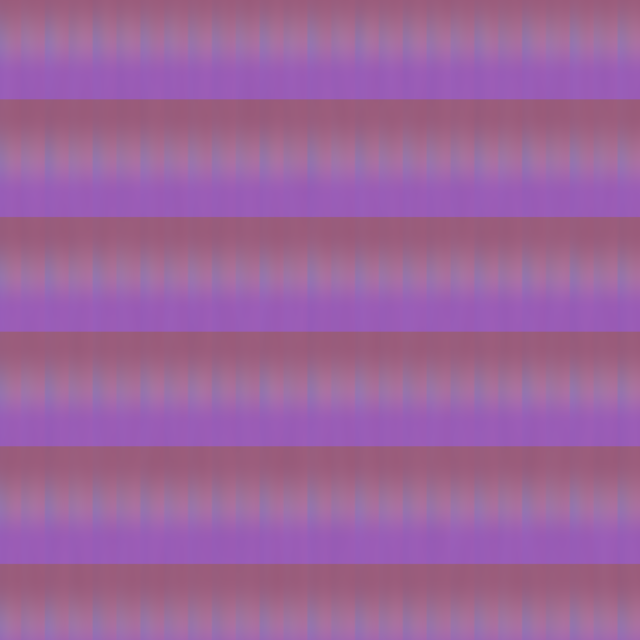
Reproduce this pattern procedurally as a WebGL 1 fragment shader.

```glsl
precision highp float;
// Soft horizontal bands fading from rose to violet, crossed by faint vertical pleats.

uniform vec2 u_resolution;

const float PI = 3.14159265;

// Layout, as fractions of the canvas
const float ROW_PERIOD = 0.1815;
const float ROW_START = 0.1565;
const float ROW_WOBBLE = 0.0024;
const float ROW_EDGE = 0.0026;
const float PLEAT_PERIOD = 0.03728;
const float PLEAT_SHIFT = 0.0028;
const float PLEAT_EDGE = 0.1;

// Uneven pleat depth: near-alternating, drifting across the width
const float BEAT_CENTER = 13.0;
const float BEAT_RATE = 1.1;
const float BEAT_DEPTH = 0.35;
const float WEAR = 0.012;

// Colours
const vec3 ROSE = vec3(0.602, 0.362, 0.485);
const vec3 VIOLET = vec3(0.602, 0.362, 0.712);
const vec3 MIDDLE_LIFT = vec3(0.032, 0.088, 0.015);
const vec3 COOL_SHIFT = vec3(-0.052, 0.004, 0.035);
const vec3 WARM_SHIFT = vec3(0.036, -0.016, -0.012);

vec2 gradient(vec2 cell) {
  float angle = 2.0 * PI * fract(sin(dot(cell, vec2(127.1, 311.7))) * 4375.85);
  return vec2(cos(angle), sin(angle));
}

float gradientNoise(vec2 p) {
  vec2 i = floor(p);
  vec2 f = p - i;
  vec2 u = f * f * f * (f * (f * 6.0 - 15.0) + 10.0);
  float a = dot(gradient(i), f);
  float b = dot(gradient(i + vec2(1.0, 0.0)), f - vec2(1.0, 0.0));
  float c = dot(gradient(i + vec2(0.0, 1.0)), f - vec2(0.0, 1.0));
  float d = dot(gradient(i + vec2(1.0, 1.0)), f - vec2(1.0, 1.0));
  return mix(mix(a, b, u.x), mix(c, d, u.x), u.y);
}

float pleatDepth(float index) {
  return 0.75 + BEAT_DEPTH * cos(PI * BEAT_RATE * (index - BEAT_CENTER));
}

// Runs from cool (negative) at the left fold to warm (positive) at the right
float pleatTone(float x) {
  float column = (x + PLEAT_SHIFT) / PLEAT_PERIOD;
  float index = floor(column);
  float s = column - index;
  float tone = mix(-pleatDepth(index), 0.9, smoothstep(0.0, 0.88, s));
  return mix(tone, -pleatDepth(index + 1.0), smoothstep(1.0 - PLEAT_EDGE, 1.0, s));
}

// Position within a row: 0 at its top, 1 at its bottom
float rowPosition(float down) {
  float row = (down - ROW_START) / ROW_PERIOD;
  return fract(row - ROW_WOBBLE / ROW_PERIOD * sin(0.5 * PI * row));
}

void main() {
  vec2 uv = gl_FragCoord.xy / u_resolution;
  float t = rowPosition(1.0 - uv.y);

  // Vertical fade with a paler middle
  float middle = smoothstep(0.12, 0.5, t) * (1.0 - smoothstep(0.5, 0.8, t));
  vec3 color = mix(ROSE, VIOLET, smoothstep(0.1, 0.82, t));
  color += MIDDLE_LIFT * middle;

  // Pleats, strongest in the middle of each row
  float tone = pleatTone(uv.x);
  vec3 shift = COOL_SHIFT * max(-tone, 0.0) + WARM_SHIFT * max(tone, 0.0);
  color += shift * mix(0.16, 1.0, middle);

  // Smooth step back to rose at the row's lower edge
  float edge = ROW_EDGE / ROW_PERIOD;
  color = mix(color, ROSE, smoothstep(1.0 - edge, 1.0, t));

  // Slight unevenness between repeats
  color += WEAR * gradientNoise(uv * vec2(45.0, 9.0));

  gl_FragColor = vec4(color, 1.0);
}
```
